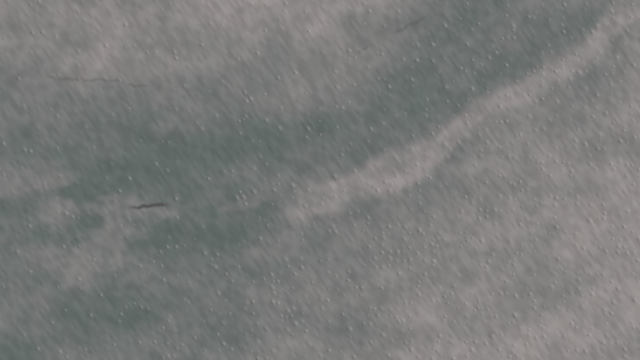
Write a Shadertoy shader that draws this texture.

```glsl
// Weathered grey-green stone with pale curved bands, slanted grain and fine grit.

const vec3 MOSS_DARK = vec3(0.375, 0.412, 0.400);
const vec3 STONE_MID = vec3(0.470, 0.473, 0.470);
const vec3 DUST_PALE = vec3(0.595, 0.568, 0.565);
const vec3 SPECK_LIGHT = vec3(0.72, 0.71, 0.70);
const vec3 CRACK_DARK = vec3(0.29, 0.28, 0.28);
const float BAND_BEND = 0.12;      // upward curve of the strata
const float GRAIN_ANGLE = -0.95;   // direction of the short strokes
const float GRAIN_DENSITY = 125.0;
const float GRAIN_CONTRAST = 0.085;
const float MOTTLE_CONTRAST = 0.85;
const float GRIT_DENSITY = 52.0;

float hash(vec2 p) {
    vec3 q = fract(vec3(p.xyx) * 0.1031);
    q += dot(q, q.yzx + 33.33);
    return fract((q.x + q.y) * q.z);
}

float noise(vec2 p) {
    vec2 i = floor(p), f = fract(p);
    f = f * f * (3.0 - 2.0 * f);
    return mix(mix(hash(i), hash(i + vec2(1, 0)), f.x),
               mix(hash(i + vec2(0, 1)), hash(i + vec2(1, 1)), f.x), f.y);
}

float fbm(vec2 p) {
    float sum = 0.0, amp = 0.5;
    for (int i = 0; i < 5; i++) {
        sum += amp * noise(p);
        p = mat2(1.6, 1.2, -1.2, 1.6) * p + 7.3;
        amp *= 0.5;
    }
    return sum;
}

vec2 rotate(vec2 p, float a) {
    float c = cos(a), s = sin(a);
    return vec2(c * p.x + s * p.y, c * p.y - s * p.x);
}

// Soft round patch, 1 at its centre
float patchAt(vec2 p, vec2 centre, vec2 size) {
    vec2 d = (p - centre) / size;
    return exp(-dot(d, d));
}

// Broad pale and dark areas: 0 is mossy, 1 is dusty
float stoneTone(vec2 p) {
    vec2 strata = vec2(p.x, p.y - BAND_BEND * p.x * p.x);
    vec2 warp = vec2(fbm(p * 5.0), fbm(p * 5.0 + 19.0)) - 0.5;
    vec2 q = p + 0.18 * warp;

    float top = smoothstep(0.60, 1.0, q.y) * (1.0 - smoothstep(0.85, 1.5, q.x));
    float corner = smoothstep(0.45, 1.35, q.x - 0.95 * q.y + 0.1);
    float t = 0.19 + 0.50 * top + 0.50 * corner;

    // Pale tongue sweeping up to the right
    float u = q.x - 0.83;
    float ridge = q.y - (0.43 + 0.35 * u + 0.23 * u * u);
    float ends = smoothstep(-0.03, 0.06, u);
    float fade = mix(1.0, 0.65, smoothstep(0.35, 0.6, u));
    float tongue = (1.0 - smoothstep(0.025, 0.075, abs(ridge))) * ends * fade;
    t += 0.40 * tongue;

    // Dim green shade around the tongue, blotches at the left
    t -= 0.14 * patchAt(p, vec2(1.28, 0.83), vec2(0.25, 0.12));
    t += 0.10 * patchAt(p, vec2(0.95, 0.63), vec2(0.22, 0.10));
    float blotch = smoothstep(0.50, 0.66, fbm(strata * vec2(4.5, 8.0) + 3.7));
    t += 0.36 * blotch * patchAt(p, vec2(0.35, 0.40), vec2(0.45, 0.24));

    // Long mottling that follows the strata, then small clouds
    t += MOTTLE_CONTRAST * 0.6 * (fbm(strata * vec2(3.5, 9.0)) - 0.48);
    t += MOTTLE_CONTRAST * 0.5 * (fbm(p * 17.0 + 41.0) - 0.48);
    return clamp(t, 0.0, 1.0);
}

// Slanted grit: x is the light speck, y the dark one beside it
vec2 grit(vec2 p, float amount) {
    vec2 g = p * GRIT_DENSITY, cell = floor(g), marks = vec2(0.0);
    for (int j = -1; j <= 1; j++)
    for (int i = -1; i <= 1; i++) {
        vec2 id = cell + vec2(i, j);
        float present = step(1.0 - amount, hash(id + 5.0));
        vec2 centre = id + 0.2 + 0.6 * vec2(hash(id + 17.0), hash(id + 31.0));
        float size = mix(0.11, 0.25, hash(id + 47.0));
        vec2 d = rotate(g - centre, GRAIN_ANGLE) * vec2(0.65, 1.0);
        vec2 shade = d + vec2(0.05, 0.30);
        float strength = present * mix(0.3, 1.0, hash(id + 61.0));
        marks = max(marks, strength * exp(-vec2(dot(d, d), dot(shade, shade)) / (size * size)));
    }
    return marks;
}

// Thin broken crack with a ragged course
float crack(vec2 p, vec2 start, float span, float rise, float width) {
    float x = (p.x - start.x) / span;
    float course = start.y + rise * x + 0.045 * (fbm(vec2(p.x * 16.0, start.y * 9.0)) - 0.5);
    float inside = smoothstep(0.0, 0.15, x) * (1.0 - smoothstep(0.8, 1.0, x));
    float gaps = smoothstep(0.25, 0.55, noise(p * 26.0 + start));
    return inside * gaps * (1.0 - smoothstep(0.0, width, abs(p.y - course)));
}

void mainImage(out vec4 fragColor, in vec2 fragCoord) {
    vec2 p = fragCoord / iResolution.y;
    float tone = stoneTone(p);
    vec3 color = mix(MOSS_DARK, STONE_MID, smoothstep(0.0, 0.5, tone));
    color = mix(color, DUST_PALE, smoothstep(0.35, 1.0, tone));

    // Short blurred strokes
    vec2 g = rotate(p, GRAIN_ANGLE) * GRAIN_DENSITY;
    float grain = 0.65 * noise(g * vec2(0.38, 1.0)) + 0.35 * noise(g * vec2(0.2, 0.55) + 83.0);
    color += GRAIN_CONTRAST * (grain - 0.5) * mix(0.7, 1.2, tone);

    // Grit gathers toward the lower right
    float rough = smoothstep(0.2, 1.4, p.x - p.y + 0.4);
    vec2 marks = grit(p, mix(0.07, 0.34, rough));
    color = mix(color, CRACK_DARK, 0.30 * marks.y);
    color = mix(color, SPECK_LIGHT, 0.42 * marks.x);

    // One clear crack and two faint seams
    float seams = 0.75 * crack(p, vec2(0.30, 0.43), 0.18, 0.0, 0.009);
    seams += 0.22 * crack(p, vec2(0.98, 0.86), 0.24, 0.12, 0.009);
    seams += 0.20 * crack(p, vec2(0.08, 0.79), 0.50, -0.04, 0.008);
    color = mix(color, CRACK_DARK, seams);

    fragColor = vec4(color, 1.0);
}
```
